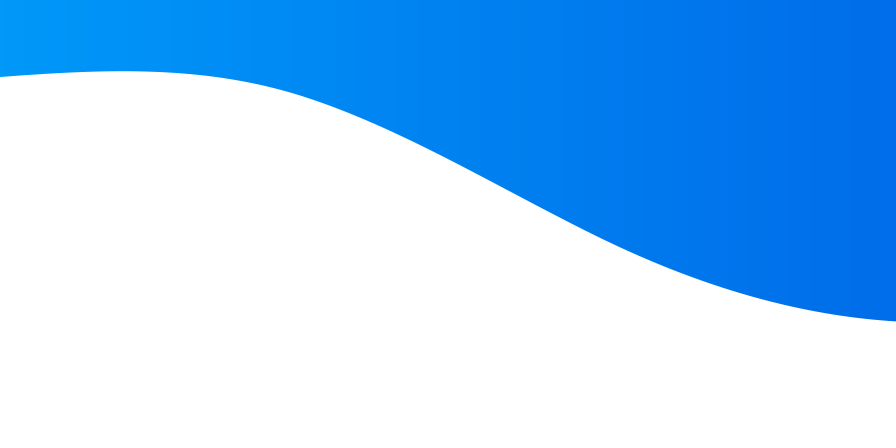
A WebGL 1 fragment shader for this background:

```glsl
precision highp float;
// A blue field with a horizontal gradient above a smooth white wave.
// The wave edge is a cubic Hermite curve through four evenly spaced knots,
// antialiased by its approximate distance in pixels.

uniform vec2 u_resolution;

#define KNOT_HEIGHTS vec4(0.8281, 0.7878, 0.4721, 0.2826)
#define KNOT_TANGENTS vec4(0.050, -0.207, -0.327, -0.040)
#define BLUE_LEFT vec3(0.0, 0.595, 0.975)
#define BLUE_RIGHT vec3(0.0, 0.425, 0.912)
#define WAVE_WHITE vec3(1.0)

// Cubic through heights a and b with end tangents ta and tb, t in 0..1
float hermite(float a, float ta, float b, float tb, float t) {
    float s = 1.0 - t;
    return s * s * ((1.0 + 2.0 * t) * a + t * ta)
         + t * t * ((1.0 + 2.0 * s) * b - s * tb);
}

// Height of the wave edge at x, both in 0..1 of the canvas
float waveHeight(float x) {
    vec4 h = KNOT_HEIGHTS;
    vec4 m = KNOT_TANGENTS;
    float t = 3.0 * x;
    if (t < 1.0) return hermite(h.x, m.x, h.y, m.y, t);
    if (t < 2.0) return hermite(h.y, m.y, h.z, m.z, t - 1.0);
    return hermite(h.z, m.z, h.w, m.w, t - 2.0);
}

void main() {
    vec2 uv = gl_FragCoord.xy / u_resolution;
    vec2 pixel = 1.0 / u_resolution;

    // Signed distance to the edge in pixels, corrected for its slope
    float edge = waveHeight(uv.x);
    float rise = (waveHeight(uv.x + pixel.x) - edge) / pixel.y;
    float distance_px = (uv.y - edge) / pixel.y / sqrt(1.0 + rise * rise);
    float blueCover = clamp(distance_px + 0.5, 0.0, 1.0);

    // Gradient field over the white wave
    vec3 blue = mix(BLUE_LEFT, BLUE_RIGHT, uv.x);
    gl_FragColor = vec4(mix(WAVE_WHITE, blue, blueCover), 1.0);
}
```
